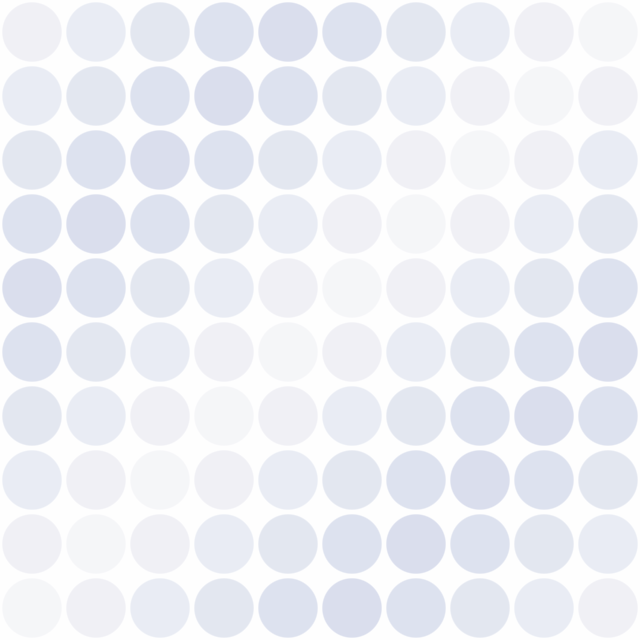
Write a WebGL 1 fragment shader that draws this pattern.

```glsl
precision highp float;

uniform vec2 u_resolution;

// Six pastel tints, from near white (0) to periwinkle (5)
vec3 tint(float level) {
    if (level < 0.5) return vec3(0.961, 0.963, 0.973);
    if (level < 1.5) return vec3(0.941, 0.941, 0.961);
    if (level < 2.5) return vec3(0.912, 0.926, 0.957);
    if (level < 3.5) return vec3(0.892, 0.907, 0.943);
    if (level < 4.5) return vec3(0.868, 0.886, 0.937);
    return vec3(0.853, 0.869, 0.929);
}

void main() {
    // Ten by ten grid of cells
    vec2 grid = gl_FragCoord.xy / u_resolution * 10.0;
    vec2 cell = floor(grid);
    vec2 local = fract(grid) - 0.5;

    // Triangle wave across the diagonals, wrapping every ten cells
    float diagonal = mod(cell.x - cell.y + 10.0, 10.0);
    float level = 5.0 - abs(5.0 - diagonal);

    // Soft-edged dot on white
    float edge = max(0.015, 7.5 / min(u_resolution.x, u_resolution.y));
    float dotMask = 1.0 - smoothstep(-edge, edge, length(local) - 0.464);

    gl_FragColor = vec4(mix(vec3(0.998), tint(level), dotMask), 1.0);
}
```
